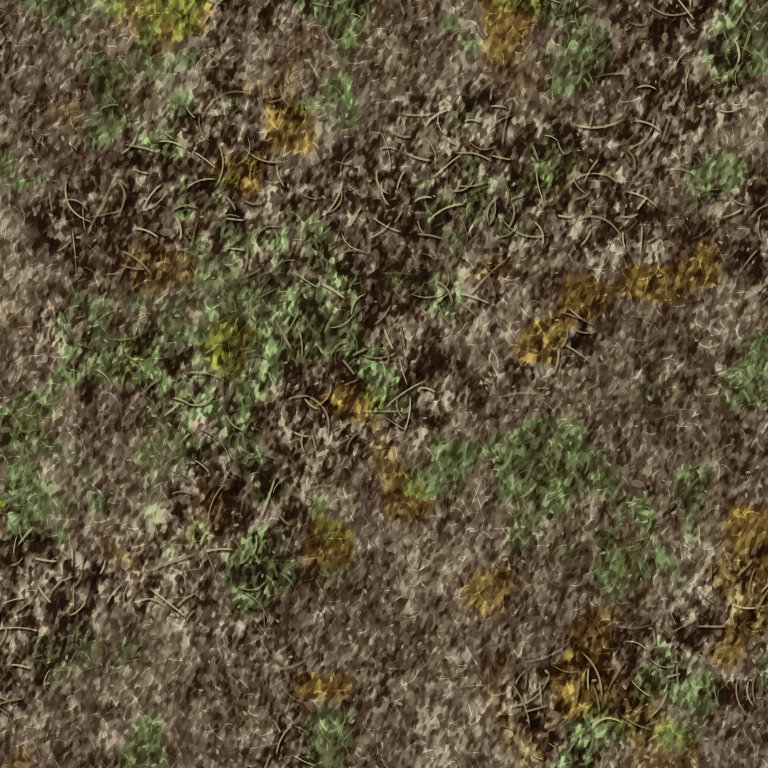
This texture is drawn by a WebGL 2 fragment shader. Its source:

```glsl
#version 300 es
precision highp float;

uniform vec2 u_resolution;
out vec4 fragColor;

const float LEAN = 0.38;

vec4 hash4(vec2 p) {
    vec4 q = fract(p.xyxy * vec4(0.1031, 0.1030, 0.0973, 0.1099));
    q += dot(q, q.wzxy + 33.33);
    return fract((q.xxyz + q.yzzw) * q.zywx);
}

// Soft cellular noise: random cell values blended by distance, about -1 to 1
float softCells(vec2 p, float seed) {
    vec2 home = floor(p);
    float total = 0.0, weightSum = 0.0;
    for (int y = -1; y <= 1; y++)
    for (int x = -1; x <= 1; x++) {
        vec2 cell = home + vec2(x, y);
        vec4 r = hash4(cell + seed);
        vec2 q = p - cell - r.xy;
        float weight = exp(-7.0 * dot(q, q));
        total += weight * (2.0 * r.z - 1.0);
        weightSum += weight;
    }
    return total / weightSum;
}

// Scattered bent stalks: x is coverage, y a random shade of the stalk
vec2 stalks(vec2 uv, float count, float spread, float width, float share, float seed) {
    vec2 p = uv * count, home = floor(p), top = vec2(0.0);
    float blur = 0.7 * count / u_resolution.y;
    for (int y = -1; y <= 1; y++)
    for (int x = -1; x <= 1; x++) {
        vec2 cell = home + vec2(x, y);
        vec4 r = hash4(cell + seed);
        vec4 s = hash4(cell + seed + 71.7);
        if (r.w > share) continue;
        float angle = LEAN + (r.z - 0.5) * spread;
        vec2 axis = vec2(sin(angle), cos(angle));
        vec2 q = p - cell - r.xy;
        float along = dot(q, axis);
        float across = dot(q, vec2(axis.y, -axis.x)) + (s.x - 0.5) * 1.5 * along * along;
        float reach = mix(0.35, 0.75, s.y);
        float thick = width * count * mix(0.6, 1.2, s.z);
        float cover = 1.0 - smoothstep(thick - blur, thick + blur, abs(across));
        cover *= 1.0 - smoothstep(0.65 * reach, reach, abs(along));
        if (cover > top.x) top = vec2(cover, s.w);
    }
    return top;
}

// Scattered oval flecks: x is coverage, y a random shade
vec2 flecks(vec2 uv, float count, float radius, float share, float seed) {
    vec2 p = uv * count, home = floor(p), top = vec2(0.0);
    float blur = 0.8 * count / u_resolution.y;
    for (int y = -1; y <= 1; y++)
    for (int x = -1; x <= 1; x++) {
        vec2 cell = home + vec2(x, y);
        vec4 r = hash4(cell + seed);
        if (r.w > share) continue;
        vec2 q = p - cell - r.xy;
        float turn = 6.283 * r.z;
        float size = radius * count * mix(0.6, 1.2, r.w / share);
        float d = length(q) * (1.0 + 0.3 * sin(2.0 * atan(q.y, q.x) + turn)) - size;
        float cover = 1.0 - smoothstep(-blur, blur, d);
        if (cover > top.x) top = vec2(cover, r.z);
    }
    return top;
}

// Earth and straw colours over a tone of zero mean and unit deviation
vec3 earthRamp(float tone) {
    const vec3 shades[6] = vec3[6](
        vec3(0.17, 0.11, 0.07), vec3(0.26, 0.20, 0.13), vec3(0.31, 0.25, 0.20),
        vec3(0.39, 0.33, 0.26), vec3(0.49, 0.44, 0.36), vec3(0.64, 0.59, 0.49));
    const float stops[6] = float[6](-1.64, -0.95, -0.44, 0.16, 0.9, 1.7);
    vec3 color = shades[0];
    for (int i = 1; i < 6; i++)
        color = mix(color, shades[i], clamp((tone - stops[i - 1]) / (stops[i] - stops[i - 1]), 0.0, 1.0));
    float excess = min(tone + 1.64, 0.0) + max(tone - 1.7, 0.0);
    return color * clamp(1.0 + 0.25 * excess, 0.45, 1.25);
}

void main() {
    vec2 uv = gl_FragCoord.xy / u_resolution.y;
    float c = cos(LEAN), s = sin(LEAN);
    vec2 grain = mat2(c, s, -s, c) * uv;

    // Rough clumps, green tufts and ochre moss
    float clump = smoothstep(-0.05, 0.55, softCells(uv * 6.0, 3.0) + 0.4 * softCells(uv * 17.0, 9.0));
    float tuft = smoothstep(0.2, 0.75, softCells(uv * 11.0, 21.0) + 0.3 * softCells(uv * 40.0, 5.0));
    float moss = smoothstep(0.35, 0.8, softCells(uv * 15.0, 47.0));

    // Matted soil, drawn out along the lean
    float tone = 1.25 * softCells(grain * vec2(230.0, 140.0), 11.0);
    tone += 0.95 * softCells(grain * vec2(100.0, 62.0), 31.0);
    tone += 0.6 * softCells(grain * vec2(36.0, 24.0), 53.0);
    tone += 0.4 * softCells(uv * 9.0, 67.0);
    tone *= mix(0.88, 1.3, clump);
    float gap = softCells(grain * vec2(58.0, 42.0), 83.0);
    tone -= clump * 1.3 * smoothstep(0.05, 0.55, gap);

    // Fine dry fibres, light and dark
    for (int i = 0; i < 3; i++) {
        float layer = float(i);
        vec2 fibre = stalks(uv, 42.0 + 17.0 * layer, 2.6, 0.0010, 0.75, 101.0 + 19.0 * layer);
        tone += fibre.x * (fibre.y - 0.3) * 1.9;
    }
    vec3 color = earthRamp(tone);
    color *= mix(vec3(1.0), vec3(0.88, 1.07, 0.86), tuft);
    color *= mix(vec3(1.0), vec3(1.06, 0.98, 0.62), moss);

    // Green blades
    vec2 blade = stalks(uv, 38.0, 2.2, 0.0016, 0.8, 211.0);
    color = mix(color, mix(vec3(0.25, 0.33, 0.17), vec3(0.52, 0.60, 0.38), blade.y), 0.8 * blade.x * tuft);

    // Pale leaves and small stones
    vec2 leaf = flecks(uv, 26.0, 0.0055, 0.13, 241.0);
    color = mix(color, mix(vec3(0.40, 0.36, 0.30), vec3(0.60, 0.52, 0.43), leaf.y), 0.6 * leaf.x);
    vec2 speck = flecks(uv, 64.0, 0.0022, 0.10, 263.0);
    color = mix(color, vec3(0.70, 0.64, 0.53), 0.75 * speck.x);

    // Bleached twigs with a dark shadow below
    for (int i = 0; i < 2; i++) {
        float count = 19.0 + 14.0 * float(i), seed = 307.0 + 29.0 * float(i);
        vec2 shade = stalks(uv + vec2(-0.002, 0.003), count, 6.283, 0.0016, 0.5, seed);
        vec2 twig = stalks(uv, count, 6.283, 0.0013, 0.5, seed);
        color *= 1.0 - 0.45 * shade.x * clump;
        color = mix(color, mix(vec3(0.50, 0.45, 0.30), vec3(0.78, 0.72, 0.54), twig.y), 0.85 * twig.x * clump);
    }
    fragColor = vec4(color, 1.0);
}
```
